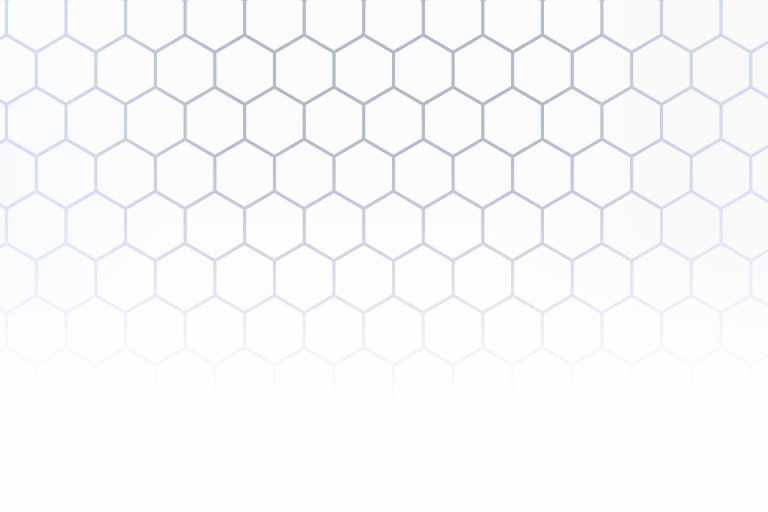
Give the GLSL for this pattern, as a Shadertoy shader.

```glsl
// Distance from the nearest cell border, in cell widths
float hexBorder(vec2 p) {
    vec2 period = vec2(1.0, sqrt(3.0));
    vec2 a = mod(p + 0.5 * period, period) - 0.5 * period;
    vec2 b = mod(p, period) - 0.5 * period;
    vec2 cell = abs(dot(a, a) < dot(b, b) ? a : b);
    return 0.5 - max(cell.x, dot(cell, vec2(0.5, 0.5 * sqrt(3.0))));
}

void mainImage(out vec4 fragColor, in vec2 fragCoord) {
    vec2 uv = fragCoord / iResolution.y;
    float aspect = iResolution.x / iResolution.y;
    float depth = 1.0 - uv.y;
    float side = abs(uv.x - 0.508 * aspect) * 1.5 / aspect;

    // Paper, slightly grey on the upper right and white at the bottom
    float shade = 0.008 + 0.014 * smoothstep(0.6, 1.0, uv.x / aspect);
    shade *= 1.0 - smoothstep(0.4, 0.8, depth);
    vec3 paper = vec3(0.998 - shade);
    float leftHaze = smoothstep(0.22, 0.0, uv.x / aspect)
                   * smoothstep(0.05, 0.3, depth) * smoothstep(0.75, 0.5, depth);
    paper -= vec3(0.015, 0.008, 0.0) * leftHaze;

    // Honeycomb lines
    vec2 grid = (vec2(uv.x, depth) - vec2(0.0708, 0.2378)) / vec2(0.1163, 0.1175);
    float pixel = 1.0 / (0.1163 * iResolution.y);
    float line = 1.0 - smoothstep(-0.6 * pixel, 0.6 * pixel, hexBorder(grid) - 0.027);

    // Steel in the middle, pale blue at the sides, fading downwards
    vec3 steel = vec3(0.69, 0.73, 0.795);
    vec3 paleBlue = vec3(0.82, 0.86, 0.945);
    vec3 ink = mix(steel, paleBlue, smoothstep(0.25, 0.7, side));
    ink += vec3(0.01, 0.0, 0.04) * smoothstep(0.2, 0.5, depth);
    float fade = 1.0 - smoothstep(0.2, 0.85 - 0.05 * side, depth);

    fragColor = vec4(mix(paper, ink, line * fade), 1.0);
}
```
